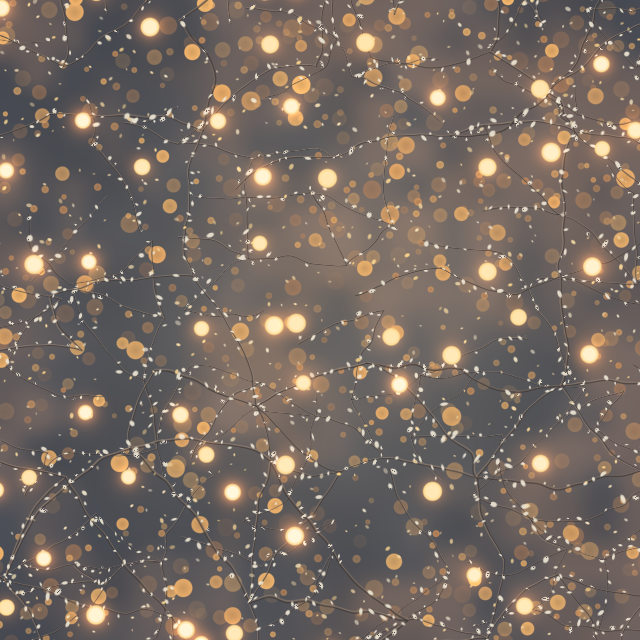
Write a WebGL 1 fragment shader that draws this background.

```glsl
precision highp float;
// Warm fairy lights on a web of thin budding twigs, before a dusky slate haze.
// Scattered grid cells place the blurred discs, glowing lamps and specks;
// bowed links between jittered grid points make the twigs and carry their buds.

uniform vec2 u_resolution;

const vec3 SLATE = vec3(0.265, 0.28, 0.315);
const vec3 MIST = vec3(0.395, 0.385, 0.38);
const vec3 WARM_HAZE = vec3(0.15, 0.085, 0.04);
const vec3 RUST = vec3(0.78, 0.51, 0.33);
const vec3 AMBER = vec3(0.98, 0.74, 0.44);
const vec3 GOLD = vec3(1.0, 0.84, 0.53);
const vec3 CREAM = vec3(1.0, 0.96, 0.84);
const vec3 GLOW = vec3(0.95, 0.46, 0.15);
const vec3 BUD = vec3(0.93, 0.90, 0.83);
const vec3 BARK_DARK = vec3(0.21, 0.19, 0.19);
const vec3 BARK_LIGHT = vec3(0.64, 0.56, 0.49);
const float LAMP_GRID = 9.0;
const float LAMP_DENSITY = 0.58;
const float LAMP_RADIUS = 0.0138;
const float GLOW_REACH = 0.009;
const float BUD_SPACING = 0.015;
const float BUD_DENSITY = 0.6;

float pixel;

vec2 hash2(vec2 p) {
  return fract(sin(vec2(dot(p, vec2(127.1, 311.7)), dot(p, vec2(269.5, 183.3)))) * 43758.55);
}

float noise(vec2 p) {
  vec2 i = floor(p), f = fract(p);
  f = f * f * (3.0 - 2.0 * f);
  return mix(mix(hash2(i).x, hash2(i + vec2(1, 0)).x, f.x),
             mix(hash2(i + vec2(0, 1)).x, hash2(i + vec2(1, 1)).x, f.x), f.y);
}

// Coverage of a shape from its signed distance, with a given edge softness.
float cover(float dist, float soft) {
  float w = max(soft, pixel * 0.8);
  return 1.0 - smoothstep(-w, w, dist);
}

float ellipse(vec2 d, float angle, vec2 radii) {
  float c = cos(angle), s = sin(angle);
  d = vec2(c * d.x + s * d.y, c * d.y - s * d.x);
  return cover((length(d / radii) - 1.0) * radii.y, 0.0004);
}

float warmth(vec2 p) {
  float side = 0.16 * smoothstep(0.15, 0.6, length(p - vec2(0.55, 0.6)));
  return smoothstep(0.38, 0.85, 0.65 * noise(p * 5.0 + 3.0) + 0.35 * noise(p * 17.0) + side);
}

vec3 backdrop(vec2 p) {
  vec2 d = p - vec2(0.53, 0.52);
  vec3 col = mix(SLATE, MIST, exp(-6.0 * dot(d, d)));
  col += 0.035 * (noise(p * 11.0 + 40.0) - 0.5);
  return col + WARM_HAZE * warmth(p);
}

// Blurred round spots; opacity.x to opacity.y is their range of strength.
vec3 addDiscs(vec3 col, vec2 p, float grid, float density, float radius, vec2 opacity, float seed) {
  vec2 home = floor(p * grid);
  for (int y = -1; y <= 1; y++) for (int x = -1; x <= 1; x++) {
    vec2 cell = home + vec2(x, y);
    vec2 center = (cell + hash2(cell + seed)) / grid;
    vec2 pick = hash2(cell + seed + 31.7), look = hash2(cell + seed + 73.1);
    float r = radius * mix(0.7, 1.15, look.x);
    float dist = length(p - center) - r;
    float present = step(pick.x, density * (0.8 + 0.5 * warmth(center)));
    float rim = 0.9 + 0.1 * smoothstep(-r, 0.0, dist);
    float alpha = present * cover(dist, 0.0011) * mix(opacity.x, opacity.y, pick.y);
    col = mix(col, mix(RUST, AMBER, mix(look.y, 1.0, opacity.x)) * rim, alpha);
  }
  return col;
}

// Bowed links between neighbouring points, with pale buds strung along them.
vec3 addTwigs(vec3 col, vec2 p, float grid, float width, float density, float seed) {
  p += 0.030 * (vec2(noise(p * 9.0 + seed), noise(p * 9.0 + seed + 50.0)) - 0.5);
  p += 0.010 * (vec2(noise(p * 31.0 + seed), noise(p * 31.0 + seed + 80.0)) - 0.5);
  vec2 home = floor(p * grid);
  float buds = 0.0;
  for (int y = -1; y <= 1; y++) for (int x = -1; x <= 1; x++) for (int k = 0; k < 3; k++) {
    vec2 cell = home + vec2(x, y);
    vec2 id = cell + seed + float(k) * 17.3;
    vec2 pick = hash2(id), look = hash2(id + 41.9);
    vec2 hop = k == 0 ? vec2(1, 0) : k == 1 ? vec2(0, 1) : vec2(1, pick.y < 0.5 ? 1 : -1);
    vec2 a = (cell + hash2(cell + seed)) / grid;
    vec2 b = (cell + hop + hash2(cell + hop + seed)) / grid;
    float len = max(length(b - a), 0.001);
    vec2 dir = (b - a) / len, d = p - a;
    float along = dot(d, dir), t = clamp(along / len, 0.0, 1.0);
    float across = dot(d, vec2(-dir.y, dir.x)) - (look.x - 0.5) * len * t * (1.0 - t);
    float present = step(pick.x, density);
    float beyond = along - t * len;
    float w = width * mix(0.6, 1.3, look.y);
    vec3 bark = mix(BARK_DARK, BARK_LIGHT, smoothstep(-w, w, across) * mix(0.6, 1.0, look.x));
    col = mix(col, bark, present * 0.8 * cover(length(vec2(across, beyond)) - w, 0.0003));

    float slot = floor(along / BUD_SPACING);
    vec2 budPick = hash2(id + slot * 3.7), budLook = hash2(id + slot * 5.3 + 9.0);
    vec2 q = vec2(along - (slot + 0.3 + 0.4 * budLook.x) * BUD_SPACING, across - (budLook.y - 0.5) * 0.013);
    float size = mix(0.0013, 0.0034, budPick.y * budPick.y);
    float onTwig = present * step(abs(beyond), 0.0) * step(budPick.x, BUD_DENSITY);
    buds = max(buds, onTwig * ellipse(q, budLook.x * 6.28, vec2(size * 1.6, size)));
  }
  return mix(col, BUD, buds * 0.92);
}

vec3 addSpecks(vec3 col, vec2 p, float grid, float density) {
  vec2 home = floor(p * grid);
  for (int y = -1; y <= 1; y++) for (int x = -1; x <= 1; x++) {
    vec2 cell = home + vec2(x, y);
    vec2 pick = hash2(cell + 211.0), look = hash2(cell + 257.0);
    float size = mix(0.001, 0.0032, look.x * look.x);
    float shape = ellipse(p - (cell + hash2(cell + 301.0)) / grid, look.y * 6.28, vec2(size * 1.5, size));
    col = mix(col, mix(GOLD, BUD, look.y), shape * step(pick.x, density) * mix(0.45, 1.0, pick.y));
  }
  return col;
}

// Cream lamps with a golden rim and an orange glow.
vec3 addLamps(vec3 col, vec2 p) {
  vec2 home = floor(p * LAMP_GRID);
  for (int y = -1; y <= 1; y++) for (int x = -1; x <= 1; x++) {
    vec2 cell = home + vec2(x, y);
    vec2 pick = hash2(cell + 401.0);
    float r = LAMP_RADIUS * mix(0.82, 1.1, pick.y);
    float dist = length(p - (cell + hash2(cell + 433.0)) / LAMP_GRID) - r;
    float present = step(pick.x, LAMP_DENSITY);
    float heat = mix(0.35, 1.0, hash2(cell + 467.0).x);
    col += present * heat * 0.55 * GLOW * exp(-max(dist, 0.0) / GLOW_REACH) * (1.0 - 0.5 * col);
    vec3 body = mix(GOLD, CREAM, heat * smoothstep(0.0, -0.4 * r, dist) + 0.1);
    col = mix(col, body, present * cover(dist, 0.0016));
  }
  return col;
}

void main() {
  pixel = 1.0 / min(u_resolution.x, u_resolution.y);
  vec2 p = gl_FragCoord.xy * pixel;
  vec3 col = backdrop(p);
  col = addDiscs(col, p, 21.0, 0.52, 0.0125, vec2(0.08, 0.45), 11.0);
  col = addDiscs(col, p, 34.0, 0.30, 0.0055, vec2(0.25, 0.80), 57.0);
  col = addDiscs(col, p, 13.0, 0.46, 0.0130, vec2(0.65, 1.00), 93.0);
  col = addTwigs(col, p, 11.0, 0.0008, 0.36, 137.0);
  col = addTwigs(col, p, 6.0, 0.0014, 0.52, 171.0);
  col = addSpecks(col, p, 42.0, 0.38);
  col = addLamps(col, p);
  gl_FragColor = vec4(clamp(col, 0.0, 1.0), 1.0);
}
```
